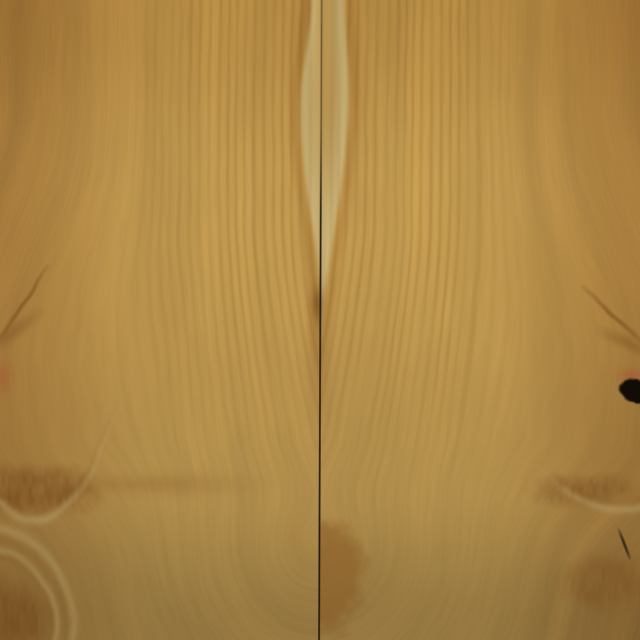
A three.js fragment shader for this texture:

```glsl
// Two book-matched softwood boards meeting at a dark central seam.
// Warped growth rings follow the distance from the seam; pale sapwood, knots,
// stains and cracks are layered over them with soft masks and value noise.
varying vec2 vUv;

const vec3 GOLD = vec3(0.745, 0.592, 0.31);
const vec3 OLIVE = vec3(0.685, 0.55, 0.295);
const vec3 BROWN = vec3(0.46, 0.285, 0.105);
const vec3 SAP = vec3(0.79, 0.70, 0.47);
const vec3 PINK = vec3(0.64, 0.37, 0.20);
const vec3 INK = vec3(0.07, 0.045, 0.025);

float hash(vec2 p) {
  return fract(sin(dot(p, vec2(127.1, 311.7))) * 43758.5453);
}

float noise(vec2 p) {
  vec2 i = floor(p), f = fract(p);
  f = f * f * (3.0 - 2.0 * f);
  return mix(mix(hash(i), hash(i + vec2(1, 0)), f.x),
             mix(hash(i + vec2(0, 1)), hash(i + vec2(1, 1)), f.x), f.y);
}

float fbm(vec2 p) {
  float sum = 0.0, amp = 0.5;
  for (int i = 0; i < 4; i++) {
    sum += amp * noise(p);
    p = p * 2.03 + 7.1;
    amp *= 0.5;
  }
  return sum;
}

// Descending smoothstep: one inside, zero outside
float inside(float a, float b, float x) {
  return 1.0 - smoothstep(a, b, x);
}

float blob(vec2 p, vec2 center, vec2 radius) {
  vec2 q = (p - center) / radius;
  return exp(-dot(q, q));
}

float stroke(vec2 p, vec2 a, vec2 b, float width) {
  vec2 d = b - a;
  float t = clamp(dot(p - a, d) / dot(d, d), 0.0, 1.0);
  return inside(0.0, width, length(p - a - d * t)) * sin(0.3 + 2.5 * t);
}

// Growth-ring coordinate: straight above, flared at the sides, bowl-shaped below
float ringField(vec2 p, float d) {
  float s = d + 0.075 * inside(0.1, 0.66, p.y) * exp(-d * 3.0);
  s -= 0.11 * inside(0.42, 0.85, p.y) * smoothstep(0.2, 0.52, d);
  float bowl = length(vec2(d, (p.y - 0.16) * 0.85)) + 0.05;
  s = mix(s, bowl, inside(0.08, 0.32, p.y));
  return s + 0.012 * (fbm(p * vec2(7, 4)) - 0.5);
}

// Fibrous brown knot heart with an irregular outline
vec3 addKnot(vec3 col, vec2 p, vec2 center, vec2 radius, float strength) {
  float r = length((p - center) / radius) + 1.1 * (fbm(p * 13.0 + center * 9.0) - 0.5);
  float fiber = 0.35 + 0.5 * noise(p * vec2(210, 60)) + 0.4 * noise(p * 45.0);
  return mix(col, BROWN, strength * fiber * inside(0.2, 1.25, r));
}

// Pale ridge with a brown shadow; h is the signed offset in ridge widths
vec3 addRidge(vec3 col, float h, float strength) {
  col = mix(col, BROWN, 0.35 * strength * exp(-(h - 1.8) * (h - 1.8)));
  return mix(col, SAP * 0.92, strength * exp(-h * h));
}

void main() {
  vec2 p = vUv;
  float x = p.x - mix(0.4985, 0.5025, p.y);
  float d = abs(x), side = step(0.0, x);

  // Base tone, soft mottling and warmer, darker borders
  vec3 col = mix(OLIVE, GOLD, smoothstep(0.1, 0.6, p.y));
  col *= 0.965 + 0.09 * fbm(p * vec2(5, 3) + side * 17.0);
  col *= 1.0 - vec3(0.13, 0.19, 0.24) * smoothstep(0.22, 0.53, d);
  col *= 1.0 - vec3(0.06, 0.09, 0.14) * smoothstep(0.7, 1.0, p.y);
  col *= 1.0 - 0.14 * inside(0.0, 0.25, p.y);

  // Fine rings near the seam, broader and fainter ones outside
  float s = ringField(p, d);
  float fine = 0.5 + 0.5 * sin(s * 430.0 + 5.0 * noise(vec2(s * 26.0, side)));
  float vary = 0.45 + 0.8 * noise(vec2(s * 40.0 + side * 9.0, p.y * 3.0));
  float clarity = vary * inside(0.18, 0.36, d) * mix(0.15, 1.0, smoothstep(0.2, 0.62, p.y));
  col *= 1.0 - vec3(0.065, 0.085, 0.13) * clarity * fine * fine;
  col *= 0.94 + 0.12 * fbm(vec2(s * 34.0 + side * 5.0, p.y * 1.2));
  col *= 0.985 + 0.03 * noise(vec2(s * 330.0, p.y * 22.0));

  // Sapwood tapering to a point, with a warm rim
  float left = 0.033 * smoothstep(0.5, 0.82, p.y) - 0.016 * smoothstep(0.84, 1.0, p.y);
  float right = 0.044 * smoothstep(0.42, 0.85, p.y) - 0.007 * smoothstep(0.85, 1.0, p.y);
  float width = mix(left, right, side);
  float sap = inside(width - 0.007, width + 0.003, d) * smoothstep(0.0, 0.006, width);
  float core = inside(0.2, 0.95, d / max(width, 0.001)) * smoothstep(0.6, 0.85, p.y);
  vec3 sapTone = mix(SAP, GOLD * 0.95, core * mix(0.5, 0.9, side));
  sapTone *= 0.92 + 0.11 * noise(vec2(d * 180.0, p.y * 4.0));
  float rim = blob(vec2(d, 0), vec2(width + 0.008, 0), vec2(0.009, 1));
  col *= 1.0 - vec3(0.07, 0.11, 0.17) * rim * smoothstep(0.4, 0.55, p.y);
  col = mix(col, sapTone, 0.93 * sap);

  // Corner knots and the ridges that sweep around them
  col = addKnot(col, p, vec2(0.03, 0.235), vec2(0.11, 0.045), 0.62);
  col = addKnot(col, p, vec2(0.01, 0.035), vec2(0.075, 0.055), 0.75);
  col = addKnot(col, p, vec2(0.93, 0.235), vec2(0.08, 0.025), 0.55);
  col = addKnot(col, p, vec2(0.95, 0.085), vec2(0.075, 0.055), 0.42);
  vec2 w = p + 0.022 * (vec2(fbm(p * 9.0), fbm(p * 9.0 + 5.0)) - 0.5);
  float fade = inside(0.08, 0.22, p.x);
  float arc = length((w - vec2(-0.02, 0.02)) * vec2(1, 0.85));
  col = addRidge(col, (w.y - 0.188 - 9.0 * pow(abs(w.x - 0.05), 2.0)) / 0.008, 0.4 * fade);
  col = addRidge(col, (0.132 - arc) / 0.007, 0.35 * fade);
  col = addRidge(col, (0.105 - arc) / 0.005, 0.3 * fade);
  fade = smoothstep(0.83, 0.92, p.x);
  col = addRidge(col, (w.y - 0.2 - 4.0 * pow(abs(w.x - 0.97), 2.0)) / 0.007, 0.38 * fade);

  // Stains beside the seam and across the lower boards
  float rough = fbm(p * 35.0) - 0.5;
  float stain = length((p - vec2(0.505, 0.095)) / vec2(0.064, 0.092)) + rough * 0.56;
  col = mix(col, BROWN * 1.12, 0.5 * side * inside(0.6, 1.15, stain));
  col = mix(col, BROWN, 0.6 * blob(p, vec2(0.496, 0.525), vec2(0.009, 0.025)));
  col = mix(col, BROWN, 0.25 * blob(p, vec2(0.498, 0.43), vec2(0.017, 0.09)));
  col = mix(col, BROWN, 0.2 * blob(w, vec2(0.25, 0.245), vec2(0.12, 0.014)));

  // Side knots, radiating cracks and the open hole
  col = mix(col, PINK, 0.65 * blob(p, vec2(0, 0.41), vec2(0.017, 0.023)));
  col = mix(col, PINK, 0.75 * blob(p, vec2(0.988, 0.412), vec2(0.02, 0.012)));
  float cracks = stroke(w, vec2(0, 0.465), vec2(0.072, 0.585), 0.006)
    + 0.6 * stroke(w, vec2(-0.02, 0.445), vec2(0.06, 0.51), 0.018)
    + stroke(w, vec2(0.915, 0.55), vec2(1.01, 0.455), 0.007)
    + 0.6 * stroke(w, vec2(0.94, 0.48), vec2(1.02, 0.44), 0.016);
  col = mix(col, BROWN, 0.55 * min(cracks, 1.0));
  vec2 h = p - vec2(1, 0.386);
  float hole = length(vec2(h.x + h.y * 0.5, h.y) / vec2(0.026, 0.021)) + rough * 0.77;
  col = mix(col, INK, inside(0.8, 1.1, hole));
  col = mix(col, INK, 0.7 * stroke(p, vec2(0.967, 0.172), vec2(0.984, 0.128), 0.004));

  // Seam, fainter where it crosses the sapwood
  float depth = mix(0.38, 0.85, inside(0.65, 0.82, p.y));
  col = mix(col, INK, depth * inside(0.0, 0.0027, d));
  gl_FragColor = vec4(col, 1);
}
```
